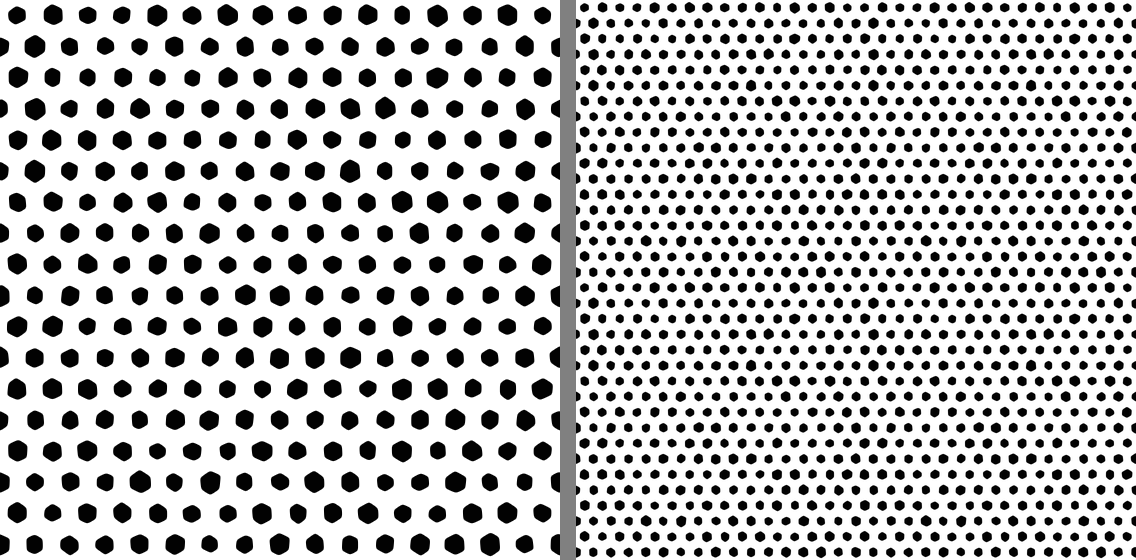
Left: one tile. Right: repeated 2 by 2.
Reproduce this pattern procedurally as a WebGL 1 fragment shader.

```glsl
precision highp float;
// Staggered rows of irregular, softly rounded black hexagons on white.
uniform vec2 u_resolution;

const vec2 GRID = vec2(16.0, 18.0); // hexagons across, rows down

float hash(vec2 cell, float seed) {
  return fract(sin(dot(cell, vec2(12.99, 78.23)) + seed * 37.72) * 43758.55);
}

// Smooth intersection of six half-planes, each nudged and tilted at random.
float roughHexagon(vec2 p, vec2 cell) {
  float size = hash(cell, 1.0);
  float radius = 0.239 + 0.055 * size * size;
  float sum = 0.0;
  for (int i = 0; i < 6; i++) {
    float side = float(i);
    float angle = side * 1.047198 + 0.22 * (hash(cell, side + 2.0) - 0.5);
    float reach = radius + 0.048 * (hash(cell, side + 9.0) - 0.5);
    sum += exp(36.0 * (dot(p, vec2(cos(angle), sin(angle))) - reach));
  }
  return log(sum) / 36.0;
}

void main() {
  vec2 grid = gl_FragCoord.xy / u_resolution * GRID;

  // Even rows are shifted by half a column; columns wrap at the edge.
  float row = floor(grid.y);
  grid.x += 0.5 * (1.0 - mod(row, 2.0));
  vec2 cell = vec2(mod(floor(grid.x), GRID.x), row);

  // Local position, measured in column widths on both axes.
  vec2 p = (fract(grid) - 0.5) * vec2(1.0, GRID.x / GRID.y);
  p -= 0.02 * (vec2(hash(cell, 16.0), hash(cell, 17.0)) - 0.5);

  // Antialiased ink edge.
  float pixel = GRID.x / min(u_resolution.x, u_resolution.y);
  float paper = clamp(roughHexagon(p, cell) / pixel + 0.5, 0.0, 1.0);
  gl_FragColor = vec4(vec3(mix(0.006, 1.0, paper)), 1.0);
}
```
